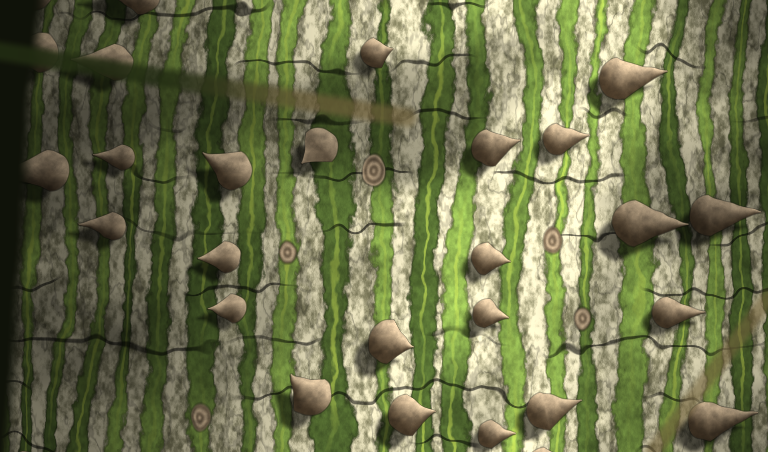
Reproduce this texture procedurally as a Shadertoy shader.

```glsl
// Sunlit trunk with green vertical stripes between flaking pale bark, set with conical thorns.
// Stripes are warped cells on a cylinder; thorns are tapered distance fields on a jittered
// grid, drawn with soft shadows; blurred twigs cross in front.

const vec3 BARK = vec3(0.90, 0.87, 0.73);
const vec3 BARK_DIRT = vec3(0.47, 0.46, 0.34);
const vec3 GREEN = vec3(0.52, 0.64, 0.29);
const vec3 GREEN_DEEP = vec3(0.25, 0.33, 0.15);
const vec3 VEIN = vec3(0.75, 0.83, 0.32);
const vec3 THORN_LIT = vec3(0.86, 0.76, 0.62);
const vec3 THORN_DARK = vec3(0.25, 0.20, 0.14);
const vec3 BACKDROP = vec3(0.06, 0.07, 0.035);
const vec3 TWIG_GREEN = vec3(0.13, 0.17, 0.07);
const vec3 TWIG_BROWN = vec3(0.44, 0.38, 0.23);
const float STRIPES = 10.5;      // stripes per radian of trunk
const float THORN_CELL = 0.19;   // grid step in canvas heights
const float THORN_CHANCE = 0.68;
const float SCAR_CHANCE = 0.09;
const vec2 LIGHT_DIR = vec2(0.60, 0.80);
const vec2 SHADOW_SHIFT = vec2(-0.040, -0.038);

float hash(vec2 p) {
    vec3 q = fract(vec3(p.xyx) * 0.1031);
    q += dot(q, q.yzx + 33.33);
    return fract((q.x + q.y) * q.z);
}

float noise(vec2 p) {
    vec2 i = floor(p), f = fract(p);
    f = f * f * (3.0 - 2.0 * f);
    return mix(mix(hash(i), hash(i + vec2(1, 0)), f.x),
               mix(hash(i + vec2(0, 1)), hash(i + vec2(1, 1)), f.x), f.y);
}

float fbm(vec2 p) {
    float sum = 0.0, amp = 0.533;
    for (int i = 0; i < 4; i++, amp *= 0.5, p = p * 2.03 + 17.7) sum += amp * noise(p);
    return sum;
}

// Concave cone: xy = offset over radius, z = distance, w = share of length
vec4 cone(vec2 p, vec2 axis, float len, float radius) {
    float t = clamp(dot(p, axis) / len, 0.0, 1.0);
    float r = radius * pow(1.0 - t, 1.25) + 0.0025;
    vec2 q = p - axis * t * len;
    return vec4(q / r, length(q) - r, t);
}

float segment(vec2 p, vec2 a, vec2 b) {
    vec2 ab = b - a;
    return length(p - a - ab * clamp(dot(p - a, ab) / dot(ab, ab), 0.0, 1.0));
}

vec3 barkColor(vec2 p, float u) {
    // Leaning cylinder mapping and ragged stripe cells
    float lean = u - 0.045 * p.y * (1.0 - u);
    float s = asin(clamp((lean - 0.52) * 1.6, -0.99, 0.99)) * STRIPES + 20.0;
    s += (noise(p * vec2(6.0, 2.6)) - 0.5) * 0.8 + (fbm(p * vec2(26.0, 17.0)) - 0.5) * 0.3;
    float id = floor(s), rough = fbm(p * vec2(75.0, 50.0)) - 0.5;
    float across = fract(s) - 0.5 - (hash(vec2(id, 3.0)) - 0.5) * 0.22;
    float d = abs(across) - 0.10 - 0.27 * noise(vec2(id * 7.3, p.y * 3.2 + id)) + rough * 0.2;

    // Pale flakes with dark seams
    float grain = fbm(p * vec2(110.0, 75.0)), streak = fbm(p * vec2(42.0, 13.0) + 5.0);
    vec3 bark = mix(BARK_DIRT, BARK, smoothstep(0.22, 0.66, 0.5 * (grain + streak)));
    bark *= 0.8 + 0.2 * smoothstep(0.0, 0.07, abs(fbm(p * vec2(30.0, 15.0) + 9.0) - 0.5));

    // Green skin with a bright central vein
    float deep = smoothstep(0.25, 0.75, noise(vec2(id * 3.7, p.y * 2.5)));
    vec3 green = mix(GREEN, GREEN_DEEP, 0.8 * deep) * (0.78 + 0.42 * grain);
    float vein = 1.0 - smoothstep(0.015, 0.065, abs(across + 0.04 * rough));
    green = mix(green, VEIN, vein * 0.65 * noise(vec2(id, p.y * 5.0)));
    vec3 col = mix(green, bark, smoothstep(-0.03, 0.04, d));
    col *= 0.7 + 0.3 * smoothstep(0.0, 0.08, abs(d));

    // Broken horizontal cracks
    float row = p.y * 8.0 + 0.7 * noise(p * vec2(5.0, 2.0)) + 0.25 * noise(p * 28.0);
    float crack = 1.0 - smoothstep(0.012, 0.045, abs(fract(row) - 0.5));
    return col * (1.0 - 0.55 * crack * smoothstep(0.5, 0.68, noise(p * vec2(6.0, 9.0) + 40.0)));
}

// Thorns and flat scars of the nearby cells: rgb = colour, a = cover
vec4 thorns(vec2 p, float aspect, float px, out float shadow) {
    vec4 result = vec4(0.0);
    shadow = 0.0;
    for (int k = 0; k < 9; k++) {
        vec2 cell = floor(p / THORN_CELL) + vec2(k % 3 - 1, 1 - k / 3);
        float kind = hash(cell + 11.0), size = hash(cell + 23.0);
        if (kind > THORN_CHANCE) continue;
        vec2 base = (cell + 0.2 + 0.6 * vec2(hash(cell + 31.0), hash(cell + 47.0))) * THORN_CELL;
        vec2 q = p - base + 0.005 * (noise(p * 45.0) - 0.5);
        float side = base.x / aspect - 0.48, radius = mix(0.027, 0.050, size);
        vec2 axis = normalize(vec2(side * 3.0 + 0.15, 0.35 * hash(cell + 59.0) - 0.1));
        float len = radius * (1.0 + 2.0 * min(abs(side) * 2.0, 0.8));
        vec4 body = cone(q, axis, len, radius);
        float lit = smoothstep(-0.75, 0.85, dot(body.xy, LIGHT_DIR) + 0.25 * body.w);
        float a = 1.0 - smoothstep(-px, px, body.z);
        if (kind < SCAR_CHANCE) {
            float ring = length(q * vec2(1.25, 0.9));
            lit = 0.55 + 0.2 * cos(ring * 420.0);
            a = 1.0 - smoothstep(-px, 0.006, ring - radius * 0.75);
        } else {
            float shade = cone(q - SHADOW_SHIFT * (0.5 + size * 0.5), axis, len, radius * 0.85).z;
            shadow = max(shadow, 1.0 - smoothstep(-0.010, 0.008, shade));
        }
        vec3 c = mix(THORN_DARK, THORN_LIT, lit) * (0.75 + 0.45 * fbm(q * 80.0 + cell));
        result = vec4(mix(result.rgb, c, a), max(result.a, a));
    }
    return result;
}

void mainImage(out vec4 fragColor, in vec2 fragCoord) {
    vec2 p = fragCoord / iResolution.y;
    float aspect = iResolution.x / iResolution.y, u = p.x / aspect, shadow;
    float sun = 0.43 + 0.57 * smoothstep(0.08, 0.6, u) - 0.33 * smoothstep(0.8, 1.0, u);
    sun *= 0.72 + 0.48 * smoothstep(0.25, 0.65, fbm(vec2(p.x * 3.0 - p.y, p.y * 4.0) + 2.0));
    vec4 thorn = thorns(p, aspect, 1.2 / iResolution.y, shadow);
    vec3 col = barkColor(p, u) * (1.0 - 0.58 * shadow) * sun;
    col = mix(col, thorn.rgb * (0.25 + 0.75 * sun), thorn.a);
    float edge = 0.005 + 0.075 * p.y + 0.012 * noise(vec2(p.y * 9.0, 2.0));
    col = mix(BACKDROP, col, smoothstep(edge - 0.02, edge + 0.02, p.x));
    // Blurred twigs
    float twig = segment(p, vec2(-0.02, 0.89), vec2(0.53 * aspect, 0.74));
    float stem = segment(p, vec2(0.85 * aspect, 0.0), vec2(aspect, 0.34));
    vec3 twigCol = mix(TWIG_GREEN, TWIG_BROWN, smoothstep(0.2, 0.45, u));
    col = mix(col, twigCol, (1.0 - smoothstep(0.008, 0.032, twig)) * mix(0.9, 0.4, u));
    col = mix(col, TWIG_BROWN, 0.6 * (1.0 - smoothstep(0.006, 0.028, stem)));
    fragColor = vec4(col, 1.0);
}
```
